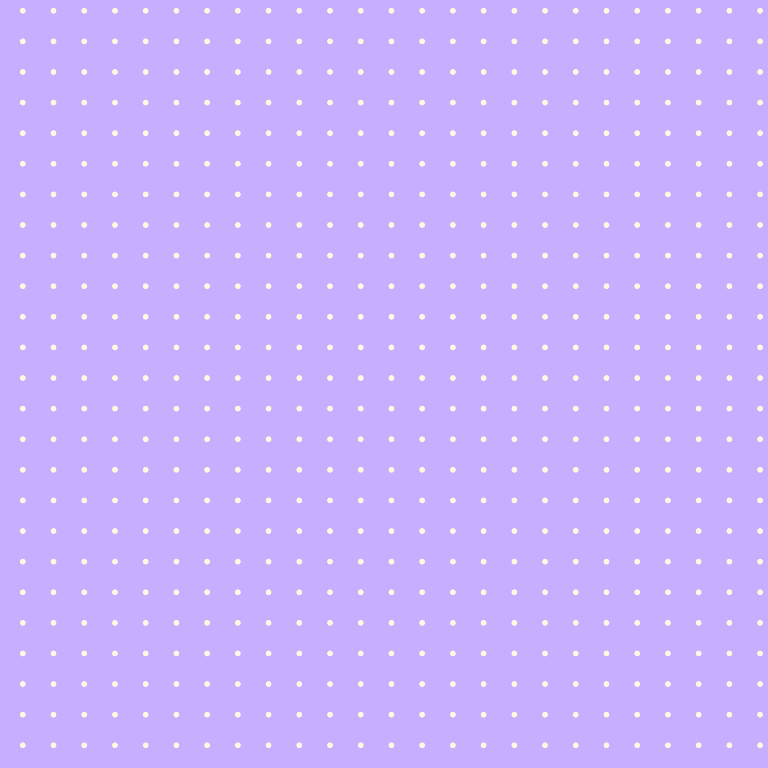
This pattern is drawn by a WebGL 2 fragment shader. Its source:

```glsl
#version 300 es
precision highp float;
// Small cream polka dots on a flat lilac ground, in a square grid of 25 by 25.
// Each point is folded to its nearest grid node, and a circle distance
// function draws the dot there with a smooth edge.

#define PITCH vec2(0.04, 0.03985)
#define FIRST_DOT vec2(0.0297, 0.0296)
#define DOT_RADIUS 0.0037
#define EDGE_PIXELS 1.0
#define GROUND_COLOR vec3(0.776, 0.688, 1.0)
#define DOT_COLOR vec3(1.0, 0.98, 0.875)

uniform vec2 u_resolution;
out vec4 fragColor;

// Offset from the nearest node of the dot grid
vec2 foldToGrid(vec2 p) {
    vec2 cell = (p - FIRST_DOT) / PITCH;
    return (fract(cell + 0.5) - 0.5) * PITCH;
}

float circleDistance(vec2 p, float radius) {
    return length(p) - radius;
}

void main() {
    float canvasSize = min(u_resolution.x, u_resolution.y);
    vec2 position = gl_FragCoord.xy / canvasSize;

    // Dot coverage, softened over about one pixel
    float halfEdge = 0.5 * EDGE_PIXELS / canvasSize;
    float dist = circleDistance(foldToGrid(position), DOT_RADIUS);
    float coverage = 1.0 - smoothstep(-halfEdge, halfEdge, dist);

    fragColor = vec4(mix(GROUND_COLOR, DOT_COLOR, coverage), 1.0);
}
```
